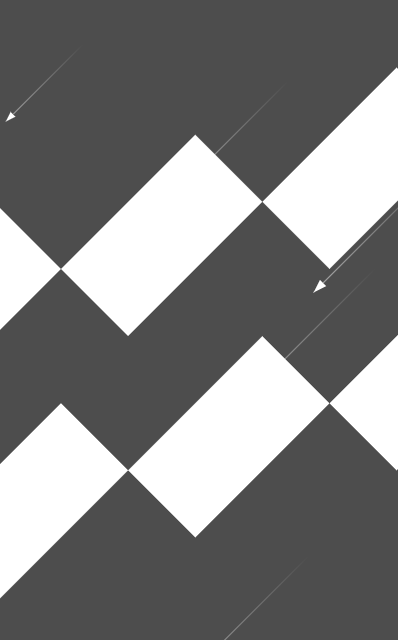
Write a Shadertoy shader that draws this pattern.

```glsl
// Two diagonal rows of white bars touching at their corners, with faint fading arrows on dark grey.

const float SQRT_HALF = 0.70710678;

// Antialiased coverage of a signed distance, one pixel wide.
float coverage(float dist) {
    return clamp(0.5 - dist * iResolution.y, 0.0, 1.0);
}

// Rotates to (along, across) the rising diagonal.
vec2 toDiagonal(vec2 v) {
    return vec2(v.x + v.y, v.x - v.y) * SQRT_HALF;
}

float boxDistance(vec2 q, vec2 halfSize) {
    vec2 d = abs(q) - halfSize;
    return length(max(d, 0.0)) + min(max(d.x, d.y), 0.0);
}

// Opacity of an arrow with its tip at the origin and a tail fading along +x.
float arrow(vec2 q, float tailLength, float headLength) {
    float fade = clamp(1.0 - q.x / tailLength, 0.0, 1.0);
    float tail = coverage(abs(q.y) - 0.0009) * step(0.0, q.x) * fade * 0.5;
    float head = max((abs(q.y) - 0.33 * q.x) * 0.95, q.x - headLength);
    return max(tail, coverage(head));
}

void mainImage(out vec4 fragColor, in vec2 fragCoord) {
    vec2 p = fragCoord / iResolution.y;
    vec3 color = vec3(0.302);

    // Arrows: tip x, tip y, tail length, head length.
    vec4 arrows[5] = vec4[5](
        vec4(0.009, 0.810, 0.171, 0.016),
        vec4(0.287, 0.710, 0.230, 0.016),
        vec4(0.490, 0.543, 0.320, 0.021),
        vec4(0.391, 0.385, 0.276, 0.016),
        vec4(0.300, -0.051, 0.258, 0.016));
    for (int i = 0; i < 5; i++) {
        vec4 a = arrows[i];
        color = mix(color, vec3(1.0), arrow(toDiagonal(p - a.xy), a.z, a.w));
    }

    // Bars: each is two units by one along the diagonals, on a skewed grid.
    float unit = 0.1049;
    float bars = 0.0;
    for (int row = 0; row < 2; row++) {
        for (int col = -1; col < 2; col++) {
            vec2 cell = float(col) * vec2(3.0, 1.0) + float(row) * vec2(1.0, -3.0);
            vec2 center = vec2(0.2526, 0.6322) + unit * cell;
            vec2 halfSize = unit * SQRT_HALF * vec2(2.0, 1.0);
            bars = max(bars, coverage(boxDistance(toDiagonal(p - center), halfSize)));
        }
    }
    color = mix(color, vec3(1.0), bars);

    fragColor = vec4(color, 1.0);
}
```
